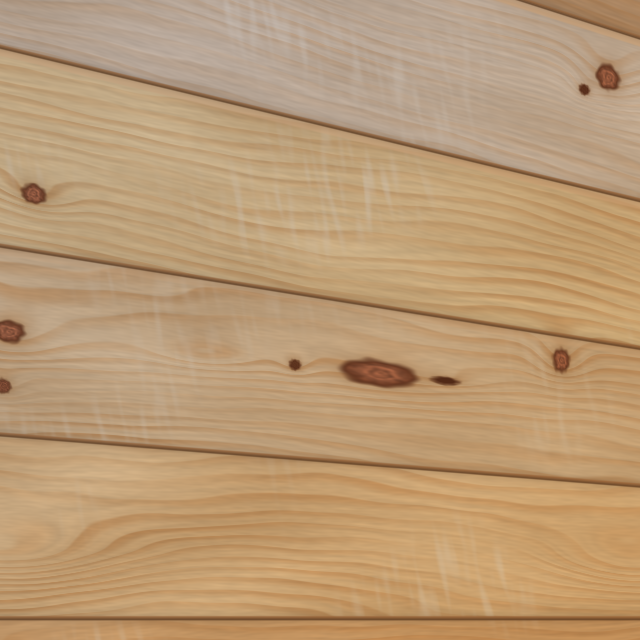
This texture is drawn by a Shadertoy shader. Its source:

```glsl
// Pale pine boards fanning out in slightly tilted rows, with grooves, grain and knots.
// Each board has a grain height field; swells around knots bend its contour lines.
// Gradient noise adds waviness, fine fibres, stains and pale saw marks.

const vec3 LATEWOOD = vec3(0.67, 0.46, 0.26);
const vec3 GROOVE = vec3(0.45, 0.31, 0.19);
const vec3 BEVEL = vec3(0.81, 0.65, 0.48);
const vec3 KNOT_CORE = vec3(0.58, 0.35, 0.24);
const vec3 KNOT_RIM = vec3(0.31, 0.16, 0.09);
const vec3 SAW_MARK = vec3(0.81, 0.77, 0.71);

// Board tones from the bottom row to the top corner
const vec3 TONES[6] = vec3[6](
    vec3(0.74, 0.58, 0.40), vec3(0.76, 0.63, 0.46), vec3(0.74, 0.63, 0.49),
    vec3(0.77, 0.66, 0.49), vec3(0.73, 0.65, 0.56), vec3(0.66, 0.52, 0.38));

// Ovals: centre, then radii
const vec4 KNOTS[9] = vec4[9](
    vec4(0.950, 0.879, 0.018, 0.020), vec4(0.913, 0.860, 0.008, 0.008),
    vec4(0.053, 0.697, 0.019, 0.015), vec4(0.013, 0.482, 0.025, 0.017),
    vec4(0.005, 0.397, 0.012, 0.011), vec4(0.461, 0.430, 0.009, 0.008),
    vec4(0.592, 0.417, 0.058, 0.020), vec4(0.696, 0.405, 0.020, 0.006),
    vec4(0.877, 0.437, 0.013, 0.018));
const vec4 ARCHES[3] = vec4[3](
    vec4(0.33, 0.445, 0.10, 0.022), vec4(0.00, 0.140, 0.18, 0.050),
    vec4(1.00, 0.125, 0.15, 0.060));

vec2 hashGradient(vec2 cell) {
    vec3 h = fract(cell.xyx * vec3(0.1031, 0.1030, 0.0973));
    h += dot(h, h.yzx + 33.33);
    return fract((h.xx + h.yz) * h.zy) * 2.0 - 1.0;
}

// Gradient noise, about -0.7 to 0.7
float noise(vec2 p) {
    vec2 i = floor(p), f = fract(p);
    vec2 u = f * f * f * (f * (f * 6.0 - 15.0) + 10.0);
    vec2 e = vec2(0.0, 1.0);
    float a = dot(hashGradient(i), f);
    float b = dot(hashGradient(i + e.yx), f - e.yx);
    float c = dot(hashGradient(i + e.xy), f - e.xy);
    float d = dot(hashGradient(i + e.yy), f - e.yy);
    return mix(mix(a, b, u.x), mix(c, d, u.x), u.y);
}

// Height of groove k at x; the rows spread and tilt more towards the top
float seamHeight(float k, float x) {
    return 0.034 + 0.286 * k + 0.0013 * k * k * k - 0.08 * k * x;
}

// Offset from an oval's centre in its radii, sheared along the board
vec2 ovalSpace(vec2 p, vec4 oval, float slope) {
    vec2 d = p - oval.xy;
    d.y += slope * d.x;
    return d / oval.zw;
}

float swell(vec2 d) { return exp(-dot(d, d)); }

// Latewood line: slow darkening, then a sharp edge
float growthLine(float t) {
    float s = fract(t);
    return smoothstep(0.3, 0.86, s) * (1.0 - smoothstep(0.88, 1.0, s));
}

vec3 addKnot(vec3 col, vec2 d, float minRadius, float px) {
    float r = length(d) + 0.28 * noise(d * 1.7 + minRadius * 900.0);
    float soft = 1.5 * px / minRadius + 0.08;
    float halo = exp(-max(r - 1.0, 0.0) * 1.6) * 0.38;
    float tail = exp(-d.y * d.y * 5.0 - abs(d.x) * 0.6) * 0.3;
    col = mix(col, LATEWOOD * 0.85, max(halo, tail));
    float rings = 0.5 + 0.5 * sin(r * 17.0 + 2.0 * noise(d * 3.0));
    vec3 core = KNOT_CORE * (0.86 + 0.16 * rings + 0.25 * noise(d * 4.0));
    float rim = smoothstep(0.55, 0.92, r) * 0.8;
    rim = max(rim, 1.0 - smoothstep(0.006, 0.014, minRadius));
    return mix(col, mix(core, KNOT_RIM, rim), 1.0 - smoothstep(1.0 - soft, 1.0 + soft, r));
}

vec3 addSeam(vec3 col, float s, float k, float px) {
    float bevel = smoothstep(-0.016, -0.012, s) * (1.0 - smoothstep(-0.004, 0.0, s));
    col = mix(col, BEVEL, bevel * 0.25 * clamp(k - 0.5, 0.4, 2.8));
    col *= 1.0 - 0.16 * exp(-abs(s) / 0.007);
    float groove = 1.0 - smoothstep(0.0032 - px, 0.0032 + px, abs(s));
    vec3 tone = mix(GROOVE * 0.85, GROOVE * 1.3, smoothstep(-0.003, 0.003, s));
    return mix(col, tone, groove * 0.9);
}

void mainImage(out vec4 fragColor, in vec2 fragCoord) {
    vec2 p = fragCoord / iResolution.xy;
    float px = 1.0 / iResolution.y;

    // Find the board by counting the grooves below
    int board = 0;
    for (int k = 0; k < 5; k++)
        if (p.y > seamHeight(float(k), p.x)) board = k + 1;
    float row = float(board);
    float slope = 0.08 * (row - 0.5);
    vec2 q = vec2(p.x, p.y + slope * p.x);
    vec2 seed = vec2(row * 7.3, row * 3.1);

    // Grain field, bent by arches and knots
    float grain = q.y + 0.07 * noise(q * vec2(1.8, 5.0) + seed)
                + 0.007 * noise(q * vec2(9.0, 24.0) + seed);
    for (int i = 0; i < 3; i++)
        grain += ARCHES[i].w * 1.7 * swell(ovalSpace(p, ARCHES[i], slope));
    for (int i = 0; i < 9; i++)
        grain += KNOTS[i].w * 2.4 * swell(ovalSpace(p, KNOTS[i], slope) / vec2(3.2, 2.5));

    // Wood tone, growth lines and fibres
    vec3 col = TONES[board];
    float t = grain * 44.0 + 0.5 * noise(q * vec2(5.0, 30.0));
    float fade = 1.0 - smoothstep(0.3, 0.9, fwidth(t));
    float strength = clamp(0.32 + 0.65 * noise(q * vec2(3.0, 13.0) + seed), 0.06, 0.65);
    strength *= board == 4 ? 0.5 : 1.0;
    col = mix(col, LATEWOOD, growthLine(t) * strength * fade);
    col *= 1.0 + 0.07 * noise(vec2(q.x * 7.0, grain * 170.0) + seed)
               + 0.05 * noise(q * vec2(40.0, 260.0));
    col *= 1.0 + vec3(0.10, 0.14, 0.20) * noise(q * vec2(3.0, 9.0) + seed + 17.0);

    // Saw marks across the boards, in patches
    float patches = smoothstep(0.0, 0.4, noise(p * vec2(3.5, 4.5) + seed + 5.0));
    float marks = smoothstep(-0.1, 0.5, noise(vec2(p.x * 75.0 + p.y * 14.0, p.y * 12.0)));
    col = mix(col, SAW_MARK, patches * marks * 0.4);

    for (int i = 0; i < 9; i++)
        col = addKnot(col, ovalSpace(p, KNOTS[i], slope), min(KNOTS[i].z, KNOTS[i].w), px);
    for (int k = 0; k < 5; k++)
        col = addSeam(col, p.y - seamHeight(float(k), p.x), float(k), px);

    // Cool light at the upper left, warm light at the lower right
    float warmth = smoothstep(-0.7, 0.9, p.x - p.y);
    col *= mix(vec3(0.98, 1.0, 1.06), vec3(1.04, 0.99, 0.91), warmth);
    fragColor = vec4(clamp(col, 0.0, 1.0), 1.0);
}
```
